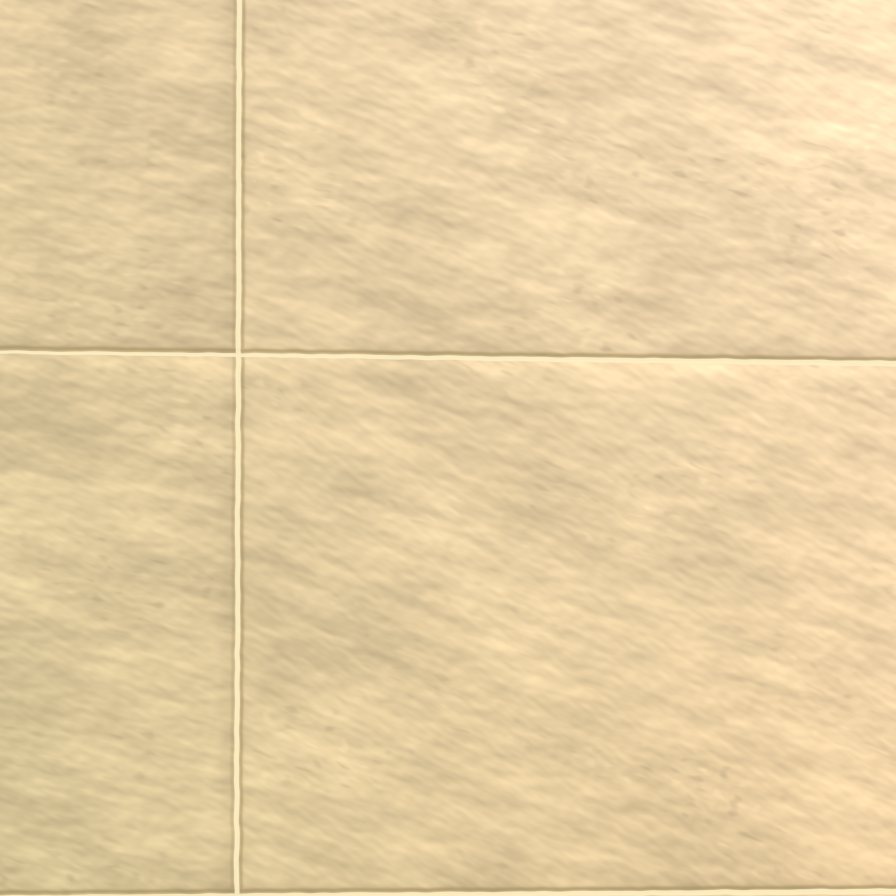
This texture is drawn by a WebGL 2 fragment shader. Its source:

```glsl
#version 300 es
precision highp float;
// Large beige stone-look wall tiles with pale, slightly uneven grout joints.

uniform vec2 u_resolution;
out vec4 outColor;

// Layout, in canvas heights
const float TILE_WIDTH = 1.2;
const vec2 JOINT_X = vec2(0.264, 0.003);        // position, lean
const vec2 LOWER_JOINT = vec2(-0.001, 0.006);   // position, slope
const vec2 UPPER_JOINT = vec2(0.607, -0.013);
const float JOINT_HALF = 0.0029;
const float JOINT_WOBBLE = 0.0012;

// Lighting across the wall, by corner
const vec3 LOWER_LEFT = vec3(0.84, 0.77, 0.59);
const vec3 LOWER_RIGHT = vec3(0.93, 0.815, 0.635);
const vec3 UPPER_LEFT = vec3(0.88, 0.79, 0.625);
const vec3 UPPER_RIGHT = vec3(0.98, 0.875, 0.725);
const vec3 GROUT = vec3(1.0, 0.94, 0.77);
const vec3 SHADE = vec3(0.64, 0.56, 0.38);

// Stone surface
const vec2 STREAK_SCALE = vec2(10.0, 27.0);
const vec2 LIGHT_STEP = vec2(0.05, -0.16);
const float CLOUD_AMOUNT = 0.07;
const float STREAK_AMOUNT = 0.07;
const float RELIEF_AMOUNT = 0.085;
const float FLECK_AMOUNT = 0.08;

vec2 hash2(vec2 p) {
    vec3 q = fract(p.xyx * vec3(0.1031, 0.1030, 0.0973));
    q += dot(q, q.yzx + 33.33);
    return fract((q.xx + q.yz) * q.zy);
}

float cornerGradient(vec2 cell, vec2 offset) {
    float angle = 6.2832 * hash2(cell).x;
    return dot(vec2(cos(angle), sin(angle)), offset);
}

float gradientNoise(vec2 p) {
    vec2 i = floor(p), f = fract(p);
    vec2 w = f * f * f * (f * (f * 6.0 - 15.0) + 10.0);
    vec2 e = vec2(1.0, 0.0);
    float low = mix(cornerGradient(i, f), cornerGradient(i + e, f - e), w.x);
    float high = mix(cornerGradient(i + e.yx, f - e.yx),
                     cornerGradient(i + 1.0, f - 1.0), w.x);
    return mix(low, high, w.y);
}

float fbm(vec2 p) {
    float sum = 0.0, gain = 0.8;
    for (int i = 0; i < 4; i++) {
        sum += gain * gradientNoise(p);
        p = p * 1.93 + 17.3;
        gain *= 0.68;
    }
    return sum;
}

// Soft line around d = 0
float band(float d, float width) {
    return exp(-d * d / (width * width));
}

// Relative brightness of the stone; every tile has its own grain
float stoneTone(vec2 uv, vec2 tile) {
    vec2 seed = hash2(tile + 40.0);
    float tilt = mix(-0.15, -0.38, seed.x);
    vec2 along = vec2(cos(tilt), sin(tilt));
    vec2 p = vec2(dot(uv, along), dot(uv, vec2(-along.y, along.x))) + 5.0 + 9.0 * seed;

    float clouds = gradientNoise(p * vec2(3.0, 6.0)) + 0.6 * gradientNoise(p * vec2(7.0, 13.0));
    vec2 q = p * STREAK_SCALE;
    float streaks = fbm(q);
    float relief = streaks - fbm(q + LIGHT_STEP);

    // Sparse dark pits and pale chips, gathered in patches
    float patches = smoothstep(-0.25, 0.4, gradientNoise(p * vec2(5.0, 8.0) + 3.0));
    float speck = gradientNoise(p * vec2(42.0, 105.0));
    float flecks = 0.7 * smoothstep(0.3, 0.6, speck) - smoothstep(0.25, 0.6, -speck);
    return 1.0 + CLOUD_AMOUNT * clouds + STREAK_AMOUNT * streaks
         + RELIEF_AMOUNT * relief + FLECK_AMOUNT * flecks * patches;
}

void main() {
    vec2 uv = gl_FragCoord.xy / u_resolution.y;
    float aa = 0.75 / u_resolution.y;

    // Tile grid between two slightly converging joints
    float lower = LOWER_JOINT.x + LOWER_JOINT.y * uv.x;
    float rowHeight = UPPER_JOINT.x + UPPER_JOINT.y * uv.x - lower;
    vec2 grid = vec2((uv.x - JOINT_X.x - JOINT_X.y * uv.y) / TILE_WIDTH,
                     (uv.y - lower) / rowHeight);
    vec2 d = (grid - round(grid)) * vec2(TILE_WIDTH, rowHeight);
    d += JOINT_WOBBLE * vec2(gradientNoise(vec2(uv.y * 45.0, 2.5)),
                             gradientNoise(vec2(uv.x * 45.0, 7.5)));

    // Lit stone
    vec2 s = clamp(uv, 0.0, 1.0);
    vec3 color = mix(mix(LOWER_LEFT, LOWER_RIGHT, s.x), mix(UPPER_LEFT, UPPER_RIGHT, s.x), s.y);
    color *= stoneTone(uv, floor(grid));

    // Rounded tile edges: glow below, narrow shade above and beside
    color *= 1.0 + 0.06 * band(min(d.y + 0.004, 0.0), 0.014) * step(d.y, 0.0);
    color *= 1.0 - 0.04 * band(d.x + 0.008, 0.012) - 0.03 * band(d.y - 0.008, 0.01);
    float shade = max(0.65 * band(d.y - 0.0052, 0.0026),
                      max(0.5 * band(d.x - 0.0050, 0.0022), 0.3 * band(d.x + 0.0050, 0.0022)));
    color = mix(color, SHADE, shade);

    // Grout, thinner toward the left
    vec2 halfWidth = JOINT_HALF * vec2(0.95, mix(0.6, 1.1, s.x));
    vec2 joint = 1.0 - smoothstep(halfWidth - aa, halfWidth + aa, abs(d));
    color = mix(color, GROUT, 0.9 * max(joint.x, joint.y));

    outColor = vec4(clamp(color, 0.0, 1.0), 1.0);
}
```
